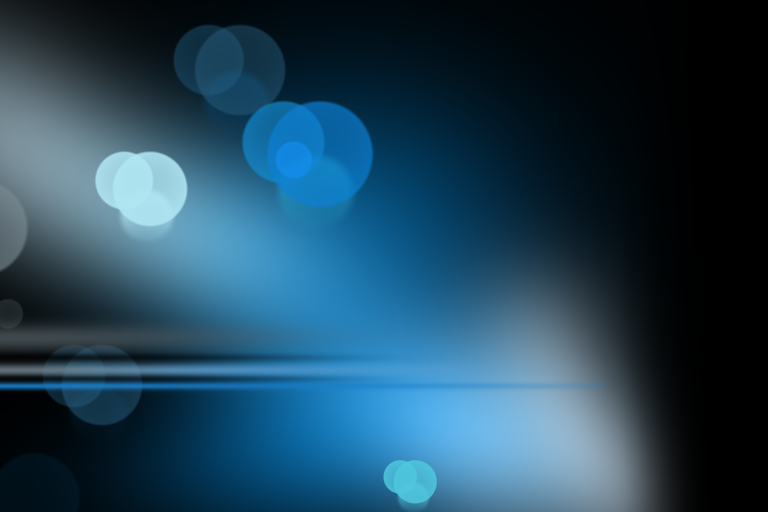
Write a Shadertoy shader that draws this background.

```glsl
// Blurred blue light field with soft bokeh disc clusters and thin horizontal light streaks.

const vec3 GREY  = vec3(0.44, 0.50, 0.53);
const vec3 WARM  = vec3(0.32, 0.30, 0.29);
const vec3 SKY   = vec3(0.28, 0.36, 0.38);
const vec3 ICE   = vec3(0.40, 0.53, 0.62);
const vec3 DEEP  = vec3(0.01, 0.31, 0.50);
const vec3 AZURE = vec3(0.05, 0.50, 0.83);
const vec3 CYAN  = vec3(0.14, 0.66, 0.82);
const vec3 PALE  = vec3(0.69, 0.90, 0.95);
const vec3 AQUA  = vec3(0.31, 0.78, 0.87);
const vec3 STEEL = vec3(0.20, 0.45, 0.60);

// Rotated elliptical Gaussian, 1 at its centre.
float glow(vec2 p, vec2 centre, vec2 radii, float angle) {
    float c = cos(angle), s = sin(angle);
    vec2 d = p - centre;
    vec2 q = vec2(c * d.x + s * d.y, c * d.y - s * d.x) / radii;
    return exp(-dot(q, q));
}

// Lens disc coverage with a slightly stronger rim.
float disc(vec2 p, vec2 centre, float radius, float blur) {
    float d = length(p - centre) / radius;
    return (1.0 - smoothstep(1.0 - blur, 1.0 + 0.3 * blur, d)) * mix(0.78, 1.0, d * d);
}

// A main disc, a smaller one at its left and a soft one fading below.
vec3 cluster(vec3 base, vec2 p, vec2 centre, float radius, vec3 tint, vec3 lowTint, float alpha) {
    vec2 low = centre + radius * vec2(-0.08, -0.72);
    vec2 left = centre + radius * vec2(-0.68, 0.22);
    float fade = smoothstep(-1.0, 0.5, (p.y - low.y) / radius);
    base = mix(base, lowTint, alpha * fade * disc(p, low, radius * 0.75, 0.25));
    base = mix(base, mix(tint, lowTint, 0.3), alpha * disc(p, left, radius * 0.78, 0.07));
    return mix(base, tint, alpha * disc(p, centre, radius, 0.06));
}

// Horizontal streak with soft flanks, fading from xFade to xEnd.
float streak(vec2 p, float y, float halfWidth, float xFade, float xEnd) {
    float d = (p.y - y) / halfWidth;
    return exp(-d * d) * (1.0 - smoothstep(xFade, xEnd, p.x));
}

vec3 background(vec2 p) {
    // Upper diagonal sweep
    vec3 col = vec3(0.0, 0.006, 0.009);
    col += GREY * glow(p, vec2(0.02, 0.73), vec2(0.33, 0.185), -0.61);
    col += SKY  * glow(p, vec2(0.38, 0.54), vec2(0.29, 0.166), -0.49);
    col += DEEP * glow(p, vec2(0.674, 0.521), vec2(0.36, 0.31), 0.0);

    // Lower sweep with a warm grey flank
    col += DEEP * glow(p, vec2(0.605, 0.15), vec2(0.352, 0.205), 0.0);
    col += ICE  * glow(p, vec2(0.977, 0.121), vec2(0.293, 0.186), -0.56);
    col += WARM * glow(p, vec2(1.172, 0.121), vec2(0.254, 0.117), -1.05);
    col += WARM * 0.6 * glow(p, vec2(1.064, 0.355), vec2(0.15), 0.0);

    // Shadows at the left and right
    col *= 1.0 - 0.85 * glow(p, vec2(0.0, 0.24), vec2(0.40, 0.14), 0.0);
    return col * (1.0 - smoothstep(1.20, 1.40, p.x));
}

vec3 addBokeh(vec3 col, vec2 p) {
    col = cluster(col, p, vec2(0.469, 0.863), 0.090, STEEL * 0.85, DEEP, 0.48);
    col = cluster(col, p, vec2(0.625, 0.699), 0.105, AZURE, CYAN, 0.72);
    col = mix(col, vec3(0.08, 0.56, 0.95), 0.7 * disc(p, vec2(0.574, 0.688), 0.037, 0.12));
    col = cluster(col, p, vec2(0.293, 0.631), 0.074, PALE, PALE, 0.92);
    col = cluster(col, p, vec2(0.199, 0.248), 0.080, STEEL, DEEP * 0.6, 0.40);
    col = cluster(col, p, vec2(0.811, 0.059), 0.043, AQUA, AQUA, 0.90);

    // Lone discs along the left edge
    col = mix(col, GREY * 1.1, 0.65 * disc(p, vec2(-0.04, 0.555), 0.096, 0.08));
    col = mix(col, GREY * 0.6, 0.45 * disc(p, vec2(0.016, 0.387), 0.030, 0.12));
    return mix(col, DEEP * 0.45, 0.40 * disc(p, vec2(0.068, 0.027), 0.090, 0.08));
}

vec3 addStreaks(vec3 col, vec2 p) {
    vec3 lineTint = mix(GREY, vec3(0.36, 0.62, 0.82), smoothstep(0.0, 0.5, p.x));
    col = mix(col, GREY * 0.75, 0.75 * streak(p, 0.340, 0.027, 0.0, 0.9));
    col *= 1.0 - 0.75 * streak(p, 0.301, 0.008, 0.0, 0.9);
    col = mix(col, lineTint, 0.85 * streak(p, 0.277, 0.012, 0.3, 1.25));
    col *= 1.0 - 0.6 * streak(p, 0.260, 0.006, 0.0, 0.9);
    float thin = streak(p, 0.246, 0.007, 0.1, 1.6) * (1.0 - smoothstep(1.17, 1.19, p.x));
    return mix(col, vec3(0.10, 0.49, 0.78), 0.9 * thin);
}

void mainImage(out vec4 fragColor, in vec2 fragCoord) {
    vec2 p = fragCoord / iResolution.y;
    vec3 col = addStreaks(addBokeh(background(p), p), p);
    fragColor = vec4(clamp(col, 0.0, 1.0), 1.0);
}
```
